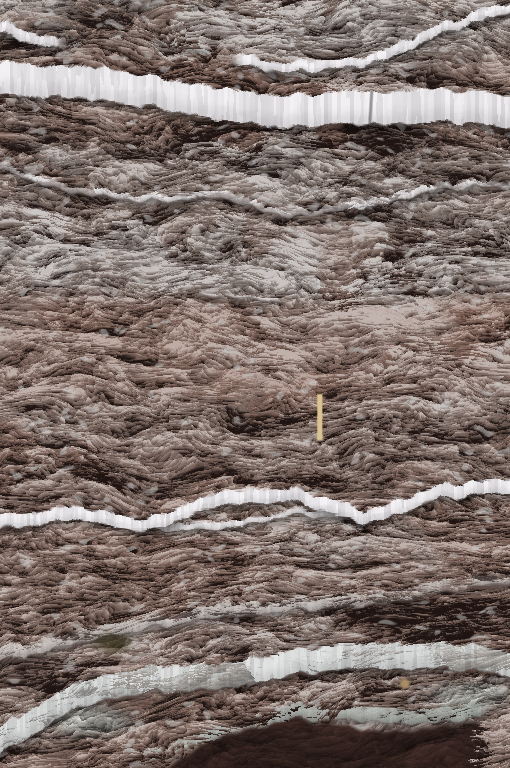
A WebGL 1 fragment shader for this texture:

```glsl
precision highp float;
// Layered red-brown rock face with pale fibrous veins, a small wooden stick and a dark hollow.
uniform vec2 u_resolution;

const vec3 WHITE = vec3(0.96, 0.95, 0.96);
const vec3 GREEN_GREY = vec3(0.72, 0.76, 0.74);

vec2 hash2(vec2 p) {
  return fract(sin(vec2(dot(p, vec2(127.1, 311.7)), dot(p, vec2(269.5, 183.3)))) * 43758.545);
}

// Cellular noise: nearest distance, vertical offset to the seed, random cell value
vec3 cellular(vec2 p) {
  vec2 base = floor(p);
  vec3 best = vec3(9.0, 0.0, 0.0);
  for (int j = -1; j <= 1; j++) {
    for (int i = -1; i <= 1; i++) {
      vec2 cell = base + vec2(float(i), float(j));
      vec2 d = cell + 0.1 + 0.8 * hash2(cell) - p;
      float dist = length(d);
      if (dist < best.x) best = vec3(dist, d.y, hash2(cell + 37.0).x);
    }
  }
  return best;
}

vec2 waves(vec2 p) {
  return vec2(sin(p.y * 1.3 + 1.7 * sin(p.x * 0.9)), sin(p.x * 1.7 + 1.4 * sin(p.y * 1.1 + 2.0)));
}

// Chips lit from above: each cell fades from bright top to dark underside
float chippedRock(vec2 p) {
  float sum = 0.0;
  vec2 q = p * vec2(10.0, 25.0);
  for (int i = 0; i < 5; i++) {
    q += 0.13 * waves(q * 1.6);
    vec3 c = cellular(q);
    sum += 0.29 * (0.65 * c.y + 0.55 * (c.z - 0.5));
    q = q * vec2(1.95, 1.75) + vec2(7.3, 3.1);
  }
  return sum;
}

// Curve through eight evenly spaced heights
float path(float x, vec4 a, vec4 b) {
  vec4 k = clamp(x * 7.0 - vec4(0.0, 1.0, 2.0, 3.0), 0.0, 1.0);
  vec3 m = clamp(x * 7.0 - vec3(4.0, 5.0, 6.0), 0.0, 1.0);
  return a.x + dot(k, vec4(a.yzw, b.x) - a) + dot(m, b.yzw - b.xyz);
}

float blob(vec2 p, vec2 center, vec2 radius) {
  return 1.0 - smoothstep(0.3, 1.0, length((p - center) / radius));
}

float span(float x, float from, float to) {
  return smoothstep(from - 0.02, from + 0.02, x) * (1.0 - smoothstep(to - 0.02, to + 0.02, x));
}

// Pale fibrous band with a shadow beneath; d grows downward
vec3 vein(vec3 col, float d, float halfWidth, vec3 tint, float cover, float fibre) {
  float aa = 1.2 / u_resolution.y;
  float below = smoothstep(0.0, halfWidth, d) * (1.0 - smoothstep(halfWidth, halfWidth + 0.016, d));
  col *= 1.0 - 0.45 * cover * below;
  float inside = 1.0 - smoothstep(-aa, aa, abs(d) - halfWidth);
  float shade = 1.0 - 0.1 * smoothstep(-0.3, 1.0, d / halfWidth) - 0.12 * fibre;
  return mix(col, tint * shade, inside * cover);
}

void main() {
  vec2 f = vec2(gl_FragCoord.x, u_resolution.y - gl_FragCoord.y) / u_resolution;
  float x = f.x;
  float v = f.y;
  vec2 p = vec2(x * u_resolution.x / u_resolution.y, v);

  // Strata rise to the right in the lower part
  float lower = smoothstep(0.62, 0.9, v);
  vec2 strata = p + vec2(0.0, 0.12 * lower * x + 0.006 * sin(x * 9.0 + v * 12.0));
  float chips = chippedRock(strata);
  float patchy = cellular(strata * vec2(7.0, 16.0) + 0.3 * waves(p * 30.0) + chips).z;
  vec3 flecks = cellular(strata * vec2(50.0, 100.0) + 0.3 * waves(p * 90.0));

  // Broad light and dark zones
  float redBand = span(v, 0.39, 0.52);
  float greyBand = span(v, 0.19, 0.39) + 1.0 - smoothstep(0.05, 0.1, v);
  float tone = 0.48 + chips + 0.06 * redBand - 0.06 * span(v, 0.53, 0.64) - 0.03 * lower;
  tone += 0.12 * (patchy - 0.5) - 0.14 * span(v, 0.15, 0.205) * (1.0 - blob(f, vec2(0.5, 0.2), vec2(0.15, 0.05)));
  tone -= 0.26 * blob(f, vec2(0.87, 0.805), vec2(0.32, 0.045)) + 0.2 * blob(f, vec2(0.08, 0.88), vec2(0.22, 0.04));
  tone += 0.18 * blob(f, vec2(0.38, 0.44), vec2(0.10, 0.04)) + 0.12 * blob(f, vec2(0.83, 0.425), vec2(0.09, 0.025));
  float grey = clamp(0.4 + 0.4 * greyBand + 0.6 * (patchy - 0.5) - 0.25 * redBand, 0.0, 1.0);
  vec3 middle = mix(vec3(0.47, 0.36, 0.32), vec3(0.47, 0.43, 0.41), grey);
  vec3 col = mix(vec3(0.12, 0.08, 0.07), middle, smoothstep(0.08, 0.48, tone));
  col = mix(col, mix(vec3(0.73, 0.65, 0.62), vec3(0.79, 0.77, 0.76), grey), smoothstep(0.42, 0.82, tone));
  float fleck = step(0.9 - 0.08 * greyBand, flecks.z) * (1.0 - smoothstep(0.2, 0.5, flecks.x));
  col = mix(col, vec3(0.8), 0.5 * fleck);
  col = mix(col, vec3(0.25, 0.23, 0.13), 0.7 * blob(f, vec2(0.22, 0.835), vec2(0.05, 0.022)));
  float pale = blob(f, vec2(0.18, 0.94), vec2(0.12, 0.03)) + blob(f, vec2(0.92, 0.905), vec2(0.12, 0.028));
  col = mix(col, GREEN_GREY * (0.85 + chips), 0.6 * min(pale, 1.0));

  // Ragged vein edges, fibres and worn gaps
  float fibre = cellular(p * vec2(230.0, 18.0)).z;
  float y = v + 0.002 * sin(x * 47.0 + 2.0 * sin(x * 21.0)) + 0.0012 * sin(x * 131.0) + 0.007 * chips;
  float worn = smoothstep(0.2, 0.6, patchy + 1.2 * chips);

  // Upper veins
  float d = y - path(x, vec4(0.037, 0.060, 0.046, 0.075), vec4(0.089, 0.080, 0.040, 0.007));
  col = vein(col, d, 0.0065, WHITE, span(x, -0.1, 0.12) + span(x, 0.46, 1.1), fibre);
  col = vein(col, d, 0.003, GREEN_GREY, 0.6 * worn * span(x, 0.12, 0.46), fibre);
  d = y - path(x, vec4(0.102, 0.107, 0.117, 0.137), vec4(0.145, 0.140, 0.137, 0.144));
  float crack = 1.0 - 0.35 * (1.0 - smoothstep(0.001, 0.005, abs(x - 0.727 + 0.1 * d)));
  col = vein(col, d, 0.021, WHITE * crack, 1.0, fibre);
  d = y - path(x, vec4(0.216, 0.248, 0.259, 0.254), vec4(0.279, 0.265, 0.242, 0.238));
  col = vein(col, d, 0.004, WHITE, 0.5 + 0.4 * worn, fibre);
  d = y - path(x, vec4(0.39, 0.40, 0.385, 0.386), vec4(0.39, 0.392, 0.378, 0.382));
  col = vein(col, d, 0.0015, WHITE, 0.6 * worn * (span(x, 0.4, 0.55) + span(x, 0.85, 1.1)), fibre);

  // Forked middle vein
  d = y - path(x, vec4(0.680, 0.671, 0.686, 0.688), vec4(0.667, 0.674, 0.65, 0.64));
  col = vein(col, d, 0.004, WHITE, 0.9 * span(x, 0.28, 0.74), fibre);
  d = y - path(x, vec4(0.680, 0.668, 0.684, 0.652), vec4(0.643, 0.674, 0.641, 0.630));
  col = vein(col, d, 0.0085, WHITE, 1.0, fibre);

  // Lower weathered veins
  d = y - path(x, vec4(0.853, 0.833, 0.811, 0.797), vec4(0.787, 0.781, 0.765, 0.750));
  col = vein(col, d, 0.008, vec3(0.84, 0.82, 0.81), 0.25 + 0.6 * worn, fibre);
  d = y - path(x, vec4(0.964, 0.908, 0.885, 0.883), vec4(0.862, 0.853, 0.853, 0.862));
  col = vein(col, d, 0.016, mix(GREEN_GREY, WHITE, 0.3 + 0.5 * patchy), 0.6 + 0.4 * worn, fibre);
  d = y - path(x, vec4(1.03, 0.945, 0.99, 0.957), vec4(0.927, 0.930, 0.932, 0.92));
  col = vein(col, d, 0.009, GREEN_GREY, 0.75 * worn * span(x, 0.25, 0.95), fibre);

  // Hollow at the foot
  float roof = path(x, vec4(1.1, 1.06, 1.01, 0.958), vec4(0.932, 0.948, 0.944, 0.935));
  float hollow = smoothstep(0.0, 0.008, y - roof) * (1.0 - smoothstep(0.94, 0.96, x + 0.1 * chips));
  col = mix(col, vec3(0.20, 0.135, 0.12) * (0.9 + 0.9 * chips), hollow);

  // Tan pebble and wooden stick
  col = mix(col, vec3(0.66, 0.55, 0.40), blob(f, vec2(0.794, 0.89), vec2(0.014, 0.01)));
  vec2 edge = abs(f - vec2(0.627, 0.543)) - vec2(0.005, 0.030);
  float stick = 1.0 - smoothstep(-0.002, 0.002, max(edge.x, edge.y));
  gl_FragColor = vec4(clamp(mix(col, vec3(0.86, 0.76, 0.57), stick), 0.0, 1.0), 1.0);
}
```
